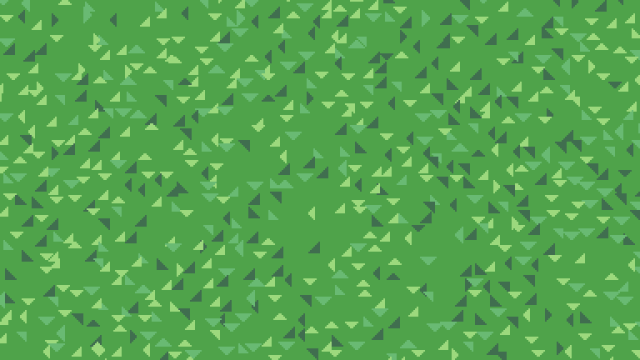
Write a Shadertoy shader that draws this pattern.

```glsl
// Scattered pixel-art triangles in light, dark and teal green on a grass-green field.

const vec3 GRASS = vec3(0.31, 0.64, 0.29);
const vec3 LIGHT = vec3(0.61, 0.85, 0.49);
const vec3 DARK  = vec3(0.25, 0.43, 0.31);
const vec3 TEAL  = vec3(0.41, 0.73, 0.45);

const float ROWS = 216.0;       // art pixels over the canvas height
const int   CELL = 10;          // art pixels per scatter cell
const int   SPILL = 2;          // how far a triangle may leave its cell
const float PATCH_SIZE = 3.5;   // cells per dense or sparse patch
const float SPARSE = 0.52, DENSE = 1.08;
const float LIGHT_SHARE = 0.45, DARK_SHARE = 0.27;
const int   SAMPLES = 3;        // antialiasing samples per axis

// One triangle family per colour
struct Family {
    vec3 color;
    int halfBase;       // half base of the isosceles form
    int leg;            // leg of the right-angled form
    float isosceles;    // share of isosceles forms
    vec2 isoTurn;       // limits: pointing down, up, else sideways
    vec2 rightTurn;     // limits: corner lower right, upper right, else lower left
};

Family chooseFamily(float pick) {
    if (pick < LIGHT_SHARE)
        return Family(LIGHT, 4, 6, 0.55, vec2(0.58, 0.84), vec2(0.92, 0.97));
    if (pick < LIGHT_SHARE + DARK_SHARE)
        return Family(DARK, 4, 7, 0.3, vec2(0.05, 0.2), vec2(0.55, 0.75));
    return Family(TEAL, 5, 6, 0.6, vec2(0.65, 0.8), vec2(0.05, 0.5));
}

// Integer hash giving three values in 0..1
vec3 random(ivec2 cell, int salt) {
    uvec3 v = uvec3(ivec3(cell, salt)) * 1664525u + 1013904223u;
    v.x += v.y * v.z; v.y += v.z * v.x; v.z += v.x * v.y;
    v ^= v >> 16u;
    v.x += v.y * v.z; v.y += v.z * v.x; v.z += v.x * v.y;
    return vec3(v >> 8u) / 16777216.0;
}

// Smooth noise that groups the triangles into patches
float patchNoise(vec2 p) {
    ivec2 i = ivec2(floor(p));
    vec2 f = smoothstep(0.0, 1.0, fract(p));
    float low  = mix(random(i, 7).x, random(i + ivec2(1, 0), 7).x, f.x);
    float high = mix(random(i + ivec2(0, 1), 7).x, random(i + ivec2(1, 1), 7).x, f.x);
    return mix(low, high, f.y);
}

// Stepped isosceles triangle with its tip at the bottom
bool insideIsosceles(ivec2 q, int halfBase) {
    float offset = abs(float(q.x - halfBase) + 0.5);
    return q.y >= 0 && q.y < halfBase && offset < float(q.y + 1);
}

// Stepped right triangle with its corner at the lower right
bool insideRight(ivec2 q, int leg) {
    return q.y >= 0 && q.x < leg && q.y <= q.x;
}

// Does the triangle of this cell cover the art pixel?
bool covers(ivec2 pixel, ivec2 cell, ivec2 corner, out vec3 color) {
    vec3 form = random(cell, 1);
    vec3 place = random(cell, 2);
    Family f = chooseFamily(form.x);
    color = f.color;

    float density = mix(SPARSE, DENSE, patchNoise(vec2(cell) / PATCH_SIZE));
    if (place.z > density) return false;

    bool iso = form.y < f.isosceles;
    bool sideways = iso && form.z >= f.isoTurn.y;
    ivec2 size = iso ? ivec2(2, 1) * f.halfBase : ivec2(f.leg);
    if (sideways) size = size.yx;

    vec2 room = vec2(CELL + 2 * SPILL + 1 - size);
    ivec2 q = pixel - corner + SPILL - ivec2(floor(place.xy * room));

    if (iso) {
        bool mirrored = fract(form.z * 37.0) < 0.3;
        if (sideways && mirrored) q.x = size.x - 1 - q.x;
        if (sideways) q = q.yx;
        else if (form.z >= f.isoTurn.x) q.y = size.y - 1 - q.y;
        return insideIsosceles(q, f.halfBase);
    }
    if (form.z >= f.rightTurn.y) q.x = size.x - 1 - q.x;
    else if (form.z >= f.rightTurn.x) q.y = size.y - 1 - q.y;
    return insideRight(q, f.leg);
}

// Colour of one art pixel, from the nearby cells of randomly shifted rows
vec3 artPixel(ivec2 pixel) {
    int row = int(floor(float(pixel.y) / float(CELL)));
    for (int y = -1; y <= 1; y++) {
        int shift = int(random(ivec2(row + y, 0), 3).x * float(CELL));
        int column = int(floor(float(pixel.x - shift) / float(CELL)));
        for (int x = -1; x <= 1; x++) {
            ivec2 cell = ivec2(column + x, row + y);
            vec3 color;
            if (covers(pixel, cell, cell * CELL + ivec2(shift, 0), color)) return color;
        }
    }
    return GRASS;
}

void mainImage(out vec4 fragColor, in vec2 fragCoord) {
    vec3 sum = vec3(0.0);
    for (int j = 0; j < SAMPLES; j++)
    for (int i = 0; i < SAMPLES; i++) {
        vec2 offset = (vec2(i, j) + 0.5) / float(SAMPLES) - 0.5;
        sum += artPixel(ivec2(floor((fragCoord + offset) / iResolution.y * ROWS)));
    }
    fragColor = vec4(sum / float(SAMPLES * SAMPLES), 1.0);
}
```
